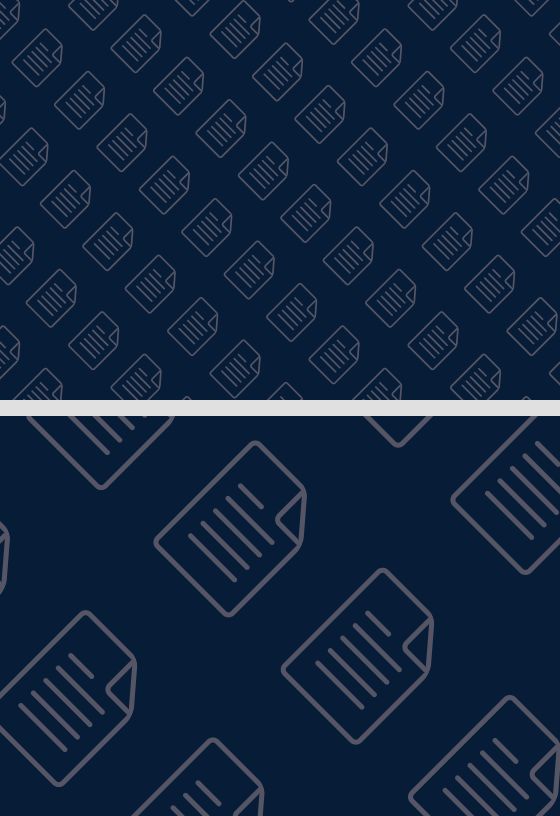
Top, the full canvas; bottom, a detail of the centre.
This pattern is drawn by a Shadertoy shader. Its source:

```glsl
#define CELL vec2(0.15, 0.2)
#define ORIGIN vec2(0.658, 0.5732)
#define PAGE_CENTER vec2(0.0077, 0.0068)
#define PAGE_HALF vec2(0.0442, 0.06)
#define FOLD vec2(0.030, 0.035)
#define CORNER_RADIUS 0.005
#define STROKE 0.0042
#define LINE_COUNT 5
#define LINE_STEP 0.0147
#define BACKGROUND vec3(0.025, 0.11, 0.215)
#define INK vec3(0.335, 0.335, 0.395)

// Intersection of two distances with a rounded corner
float roundMax(float a, float b, float r) {
    return min(max(a, b), -r) + length(max(vec2(a, b) + r, 0.0));
}

float segmentDistance(vec2 p, vec2 a, vec2 b) {
    vec2 ab = b - a;
    return length(p - a - ab * clamp(dot(p - a, ab) / dot(ab, ab), 0.0, 1.0));
}

// Distance to the center line of every stroke of the page icon
float documentDistance(vec2 p) {
    vec2 corner = PAGE_CENTER + PAGE_HALF;

    // Page outline with its upper right corner cut off
    vec2 q = abs(p - PAGE_CENTER) - PAGE_HALF;
    float box = roundMax(q.x, q.y, CORNER_RADIUS);
    float cut = dot(p - corner + vec2(FOLD.x, 0.0), normalize(FOLD.yx));
    float page = roundMax(box, cut, 0.6 * CORNER_RADIUS);
    float d = abs(page);

    // Folded flap
    vec2 f = corner - FOLD - p;
    d = min(d, max(abs(roundMax(f.x, f.y, CORNER_RADIUS)), page));

    // Text lines, the top one short
    for (int i = 0; i < LINE_COUNT; i++) {
        float y = -0.0275 + LINE_STEP * float(i);
        float end = i == LINE_COUNT - 1 ? 0.0061 : 0.0334;
        d = min(d, segmentDistance(p, vec2(-0.0185, y), vec2(end, y)));
    }
    return d;
}

void mainImage(out vec4 fragColor, in vec2 fragCoord) {
    float pixel = 1.0 / iResolution.y;
    vec2 p = fragCoord * pixel - ORIGIN;

    // Grid turned by 45 degrees, one icon per cell
    p = vec2(p.x - p.y, p.x + p.y) * sqrt(0.5);
    p -= CELL * round(p / CELL);

    float d = documentDistance(p) - 0.5 * STROKE;
    float coverage = clamp(0.5 - d / pixel, 0.0, 1.0);
    fragColor = vec4(mix(BACKGROUND, INK, coverage), 1.0);
}
```
